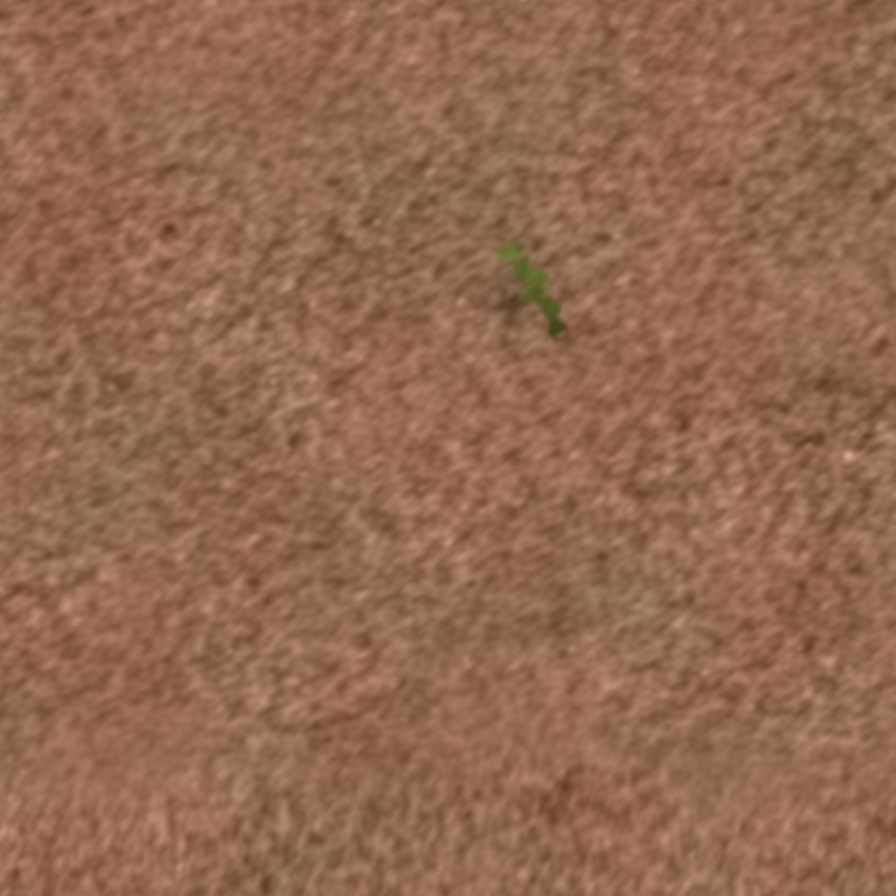
Reproduce this texture procedurally as a WebGL 1 fragment shader.

```glsl
precision highp float;

uniform vec2 u_resolution;

#define GRAIN_FREQ 54.0
#define GRAIN_STRETCH 1.45
#define GRAIN_ANGLE 0.5
#define FOOT_ANGLE 1.15
#define COARSE_GAIN 1.55
#define FINE_GAIN 1.1
#define FLECK_GAIN 0.75
#define CLUMP_GAIN 0.95
#define SOIL_COLOR vec3(0.573, 0.407, 0.315)
#define TONE_STEP vec3(0.100, 0.090, 0.094)
#define MOSS_SHIFT vec3(-0.036, 0.004, -0.014)
#define PLANT_POS vec2(0.597, 0.678)

vec2 hash22(vec2 p) {
    vec3 q = fract(p.xyx * vec3(0.1031, 0.1030, 0.0973));
    q += dot(q, q.yzx + 33.33);
    return fract((q.xx + q.yz) * q.zy);
}

mat2 rotation(float angle) {
    float c = cos(angle), s = sin(angle);
    return mat2(c, -s, s, c);
}

float cornerSlope(vec2 cell, vec2 offset, vec2 local) {
    vec2 gradient = normalize(hash22(cell + offset) * 2.0 - 0.999);
    return dot(gradient, local - offset);
}

float gradientNoise(vec2 p) {
    vec2 cell = floor(p), f = fract(p);
    vec2 w = f * f * f * (f * (f * 6.0 - 15.0) + 10.0);
    float low = mix(cornerSlope(cell, vec2(0, 0), f), cornerSlope(cell, vec2(1, 0), f), w.x);
    float high = mix(cornerSlope(cell, vec2(0, 1), f), cornerSlope(cell, vec2(1, 1), f), w.x);
    return mix(low, high, w.y);
}

// Soft round spots, at most one per cell
float scatter(vec2 p, float density) {
    vec2 cell = floor(p);
    float spots = 0.0;
    for (int y = -1; y <= 1; y++) {
        for (int x = -1; x <= 1; x++) {
            vec2 id = cell + vec2(x, y);
            vec2 traits = hash22(id + 71.0);
            float radius = mix(0.25, 0.48, traits.y);
            float d = length(p - id - hash22(id));
            spots += step(traits.x, density) * (1.0 - smoothstep(0.0, radius, d));
        }
    }
    return spots;
}

// Crumbly grain drawn out along one direction
float grainTone(vec2 uv, float angle) {
    vec2 p = rotation(angle) * uv * GRAIN_FREQ;
    p.x /= GRAIN_STRETCH;
    float tone = COARSE_GAIN * gradientNoise(p + 13.0);
    tone += FINE_GAIN * gradientNoise(rotation(0.6) * p * 1.95 + 47.0);
    tone += FLECK_GAIN * scatter(p * 0.85 + 90.0, 0.28);
    tone -= FLECK_GAIN * scatter(p * 0.7 + 150.0, 0.22);
    return tone;
}

// Small seedling: leaves strung along a slanted line
vec3 addPlant(vec3 color, vec2 uv, float tone) {
    vec2 p = uv - PLANT_POS;
    p += 0.008 * vec2(gradientNoise(uv * 70.0), gradientNoise(uv * 70.0 + 31.0));
    float shade = 1.0 - smoothstep(0.0, 0.05, length(p + vec2(0.025, 0.012)));
    color *= 1.0 - 0.22 * shade;
    for (int i = 0; i < 6; i++) {
        float k = float(i);
        vec2 jitter = hash22(vec2(k, 5.0));
        vec2 center = mix(vec2(-0.022, 0.034), vec2(0.021, -0.034), k / 5.0);
        center += (jitter - 0.5) * 0.014;
        vec2 q = rotation(jitter.x * 3.0) * (p - center);
        float leaf = 1.0 - smoothstep(0.35, 1.25, length(q / vec2(0.018, 0.011)));
        vec3 green = mix(vec3(0.25, 0.28, 0.09), vec3(0.39, 0.46, 0.18), jitter.y);
        color = mix(color, green + 0.035 * tone, leaf * 0.85);
    }
    return color;
}

void main() {
    vec2 uv = gl_FragCoord.xy / u_resolution.y;

    // Grain turns steeper towards the foot
    float foot = 1.0 - smoothstep(0.06, 0.24, uv.y + 0.1 * gradientNoise(uv * 4.0));
    float tone = mix(grainTone(uv, GRAIN_ANGLE), grainTone(uv, FOOT_ANGLE), foot);

    // Uneven contrast, broad light and dark areas, dark clumps
    tone *= 0.97 + 0.45 * gradientNoise(uv * 5.0 + 60.0);
    tone += 0.06 + 0.6 * gradientNoise(uv * 6.0 + 20.0);
    float clump = scatter(rotation(0.4) * uv * vec2(10.0, 14.0) + 8.0, 0.22);
    tone -= CLUMP_GAIN * clump * (0.55 + 0.9 * gradientNoise(uv * 34.0 + 5.0));

    // Dull mossy tint drifting over reddish soil
    float moss = gradientNoise(uv * 4.5 + 35.0) + 0.5 * gradientNoise(uv * 11.0 + 80.0);
    vec3 color = SOIL_COLOR + TONE_STEP * tone;
    color += MOSS_SHIFT * clamp(moss * 1.8, -0.5, 1.0);

    gl_FragColor = vec4(addPlant(color, uv, tone), 1.0);
}
```
